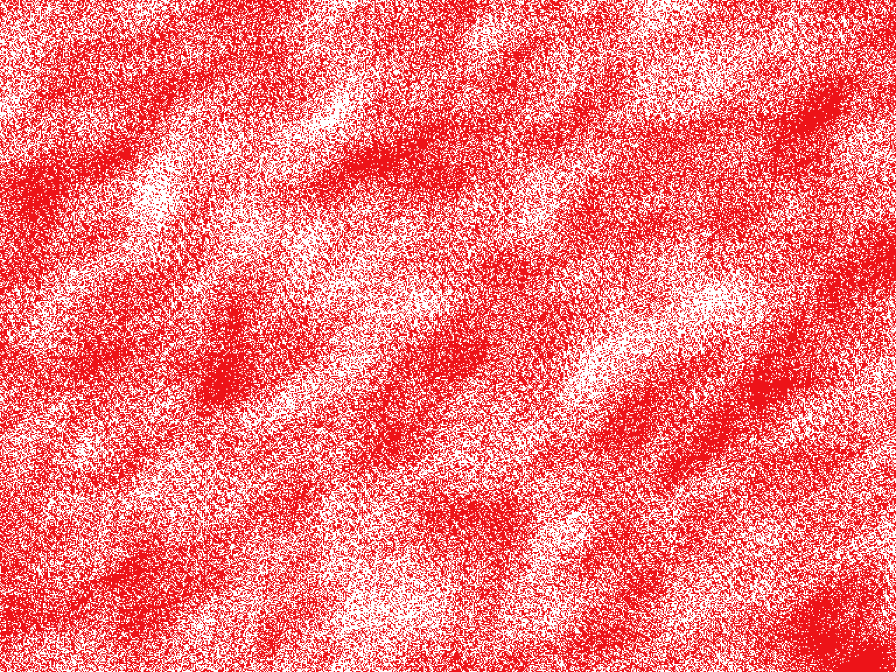
Write a Shadertoy shader that draws this texture.

```glsl
// Red and white speckled grain, its density drifting in slanted cloudy streaks.

float hash(vec2 p) {
    return fract(sin(dot(p, vec2(12.9898, 78.233))) * 43758.5453);
}

// Dot product of a random unit gradient at a lattice corner with the offset
float corner(vec2 cell, vec2 f, vec2 offset) {
    float angle = 6.2832 * hash(cell + offset + 31.7);
    return dot(vec2(cos(angle), sin(angle)), f - offset);
}

float gradientNoise(vec2 p) {
    vec2 cell = floor(p), f = fract(p);
    vec2 u = f * f * f * (f * (f * 6.0 - 15.0) + 10.0);
    float low = mix(corner(cell, f, vec2(0, 0)), corner(cell, f, vec2(1, 0)), u.x);
    float high = mix(corner(cell, f, vec2(0, 1)), corner(cell, f, vec2(1, 1)), u.x);
    return mix(low, high, u.y);
}

// Chance that a grain is white: octaves stretched along the rising diagonal
float whiteDensity(vec2 uv) {
    vec2 along = vec2(cos(0.58), sin(0.58));
    vec2 p = vec2(dot(uv, along), dot(uv, vec2(-along.y, along.x)));
    float clouds = 0.42 * gradientNoise(p * vec2(3.0, 7.0) + 3.3);
    clouds += 0.38 * gradientNoise(p * vec2(6.0, 13.0) + 17.1);
    clouds += 0.25 * gradientNoise(p * vec2(13.0, 25.0) + 41.9);
    return 0.425 + clouds;
}

void mainImage(out vec4 fragColor, in vec2 fragCoord) {
    vec2 uv = fragCoord / iResolution.y;
    float density = whiteDensity(uv);

    // Average the square grains by their overlap with a crisp, narrowed footprint
    float grainsPerHeight = 576.0;
    vec2 center = uv * grainsPerHeight;
    float halfSize = 0.333 * grainsPerHeight / iResolution.y;
    float white = 0.0, total = 0.0;
    for (int y = -1; y <= 1; y++) {
        for (int x = -1; x <= 1; x++) {
            vec2 grain = floor(center) + vec2(x, y);
            vec2 overlap = min(center + halfSize, grain + 1.0) - max(center - halfSize, grain);
            overlap = max(overlap, 0.0);
            float area = overlap.x * overlap.y;
            white += area * step(hash(grain), density);
            total += area;
        }
    }

    vec3 red = vec3(0.93, 0.075, 0.095);
    fragColor = vec4(mix(red, vec3(1.0), white / total), 1.0);
}
```
